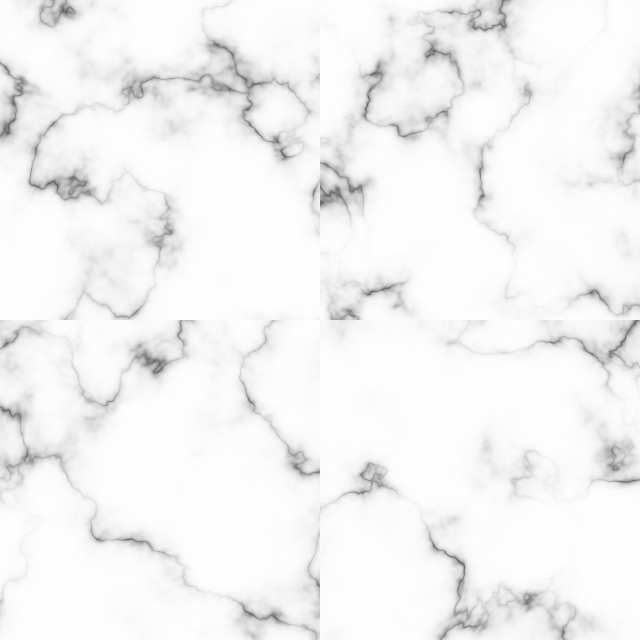
Reproduce this texture procedurally as a three.js fragment shader.

```glsl
// White marble in four slabs, with fine broken grey veins and smoky halos.
varying vec2 vUv;

const vec3 STONE_WHITE = vec3(0.996);
const vec3 VEIN_BLACK = vec3(0.03);
const float SLABS = 2.0;            // slabs across and up
const float VEIN_SCALE = 3.2;       // vein cells per canvas
const float MASK_SCALE = 2.9;       // fading cells per canvas
const float VEIN_FALLOFF = 8.0;     // how fast a vein pales sideways
const float VEIN_CUSP = 0.6;        // below 1 sharpens the core of a vein
const float MASK_FALLOFF = 5.8;     // how fast a vein fades along its length
const float VEIN_STRENGTH = 0.86;
const float CORE_SOFTNESS = 0.004;  // rounds the vein core against aliasing
const float WARP = 0.12;            // bending of the veins
const float NOISE_GAIN = 1.15;
const int OCTAVES = 6;

// Pseudo-random unit gradient for a lattice point
vec2 latticeGradient(vec2 cell) {
  vec3 q = fract(vec3(cell.xyx) * vec3(0.1031, 0.1030, 0.0973));
  q += dot(q, q.yzx + 33.33);
  float angle = 6.28318 * fract((q.x + q.y) * q.z);
  return vec2(cos(angle), sin(angle));
}

float gradientNoise(vec2 p) {
  vec2 cell = floor(p);
  vec2 f = p - cell;
  vec2 blend = f * f * f * (f * (f * 6.0 - 15.0) + 10.0);
  vec2 e = vec2(1.0, 0.0);
  float a = dot(latticeGradient(cell), f);
  float b = dot(latticeGradient(cell + e.xy), f - e.xy);
  float c = dot(latticeGradient(cell + e.yx), f - e.yx);
  float d = dot(latticeGradient(cell + e.xx), f - e.xx);
  return mix(mix(a, b, blend.x), mix(c, d, blend.x), blend.y);
}

// Octaves are turned and shifted so that their lattices never line up
float layeredNoise(vec2 p) {
  mat2 turn = mat2(0.8, 0.6, -0.6, 0.8);
  float sum = 0.0;
  float amplitude = NOISE_GAIN;
  for (int i = 0; i < OCTAVES; i++) {
    sum += amplitude * gradientNoise(p);
    p = turn * p * 2.03 + vec2(17.3, 9.1);
    amplitude *= 0.5;
  }
  return sum;
}

// Distance of a noise value from zero, with a rounded bottom
float softAbs(float x) {
  return sqrt(x * x + CORE_SOFTNESS * CORE_SOFTNESS);
}

// Veins follow the zero line of one field and fade with another
float veinDarkness(vec2 p) {
  vec2 bend = WARP * vec2(gradientNoise(p * 7.0 + 41.7),
                          gradientNoise(p * 7.0 + 83.2));
  float ridge = softAbs(layeredNoise(p * VEIN_SCALE + bend + 120.4));
  float fade = softAbs(layeredNoise(p * MASK_SCALE - bend + 251.9));
  float depth = VEIN_FALLOFF * pow(ridge, VEIN_CUSP) + MASK_FALLOFF * fade;
  return VEIN_STRENGTH * exp(-depth);
}

void main() {
  // Each slab is cut from another part of the stone
  vec2 slab = floor(vUv * SLABS);
  vec2 stonePoint = vUv + slab * vec2(13.7, 19.3);
  float darkness = veinDarkness(stonePoint);
  gl_FragColor = vec4(mix(STONE_WHITE, VEIN_BLACK, darkness), 1.0);
}
```
